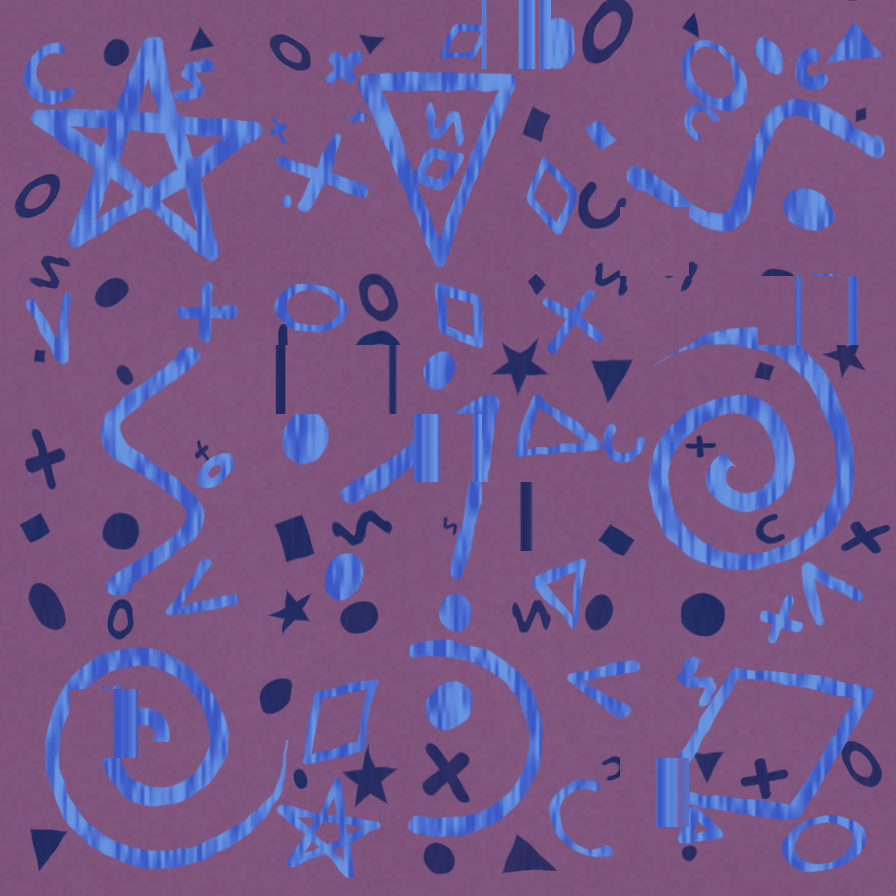
Reproduce this pattern procedurally as a three.js fragment shader.

```glsl
// Hand-drawn doodles scattered on a mauve ground: large and medium blue
// brush strokes with vertical streaks, and small dark cut-out shapes.
// Each layer is a jittered grid of distance shapes that avoids larger layers.
varying vec2 vUv;

#define BIG_GRID 3.0
#define BIG_WIDTH 0.0100
#define MID_GRID 7.0
#define MID_SIZE 0.054
#define MID_WIDTH 0.0062
#define SMALL_GRID 11.0
#define SMALL_SIZE 0.038
#define WOBBLE 0.018
#define SMEAR_GRID 13.0
#define SMEAR_SHARE 0.05
#define SOFTNESS 0.0015
#define TAU 6.28319

const vec3 GROUND = vec3(0.50, 0.33, 0.49);
const vec3 DEEP_BLUE = vec3(0.23, 0.34, 0.77);
const vec3 LIGHT_BLUE = vec3(0.41, 0.58, 0.88);
const vec3 NAVY = vec3(0.12, 0.17, 0.39);
const vec3 PLUM = vec3(0.21, 0.18, 0.38);

float hash(vec2 p) { return fract(sin(dot(p, vec2(127.1, 311.7))) * 43758.5453); }
vec2 hash2(vec2 p) { return vec2(hash(p + 3.7), hash(p + 17.3)); }

float noise(vec2 p) {
  vec2 i = floor(p), f = fract(p);
  f = f * f * (3.0 - 2.0 * f);
  return mix(mix(hash(i), hash(i + vec2(1.0, 0.0)), f.x),
             mix(hash(i + vec2(0.0, 1.0)), hash(i + 1.0), f.x), f.y);
}

vec2 direction(float a) { return vec2(cos(a), sin(a)); }
vec2 rotate(vec2 p, float a) { vec2 d = direction(a); return vec2(d.x * p.x - d.y * p.y, d.y * p.x + d.x * p.y); }

float segment(vec2 p, vec2 a, vec2 b) {
  vec2 ab = b - a;
  return length(p - a - ab * clamp(dot(p - a, ab) / dot(ab, ab), 0.0, 1.0));
}

// Closed line through the corners of a regular polygon; skip 2 gives a star
float outline(vec2 p, float sides, float skip) {
  float d = 9.0;
  for (int i = 0; i < 5; i++) {
    float k = float(i);
    if (k >= sides) break;
    d = min(d, segment(p, direction(TAU * k / sides), direction(TAU * (k + skip) / sides)));
  }
  return d;
}

float spiral(vec2 p) {
  float r = length(p), turn = fract(atan(p.y, p.x) / TAU);
  float n = clamp(floor(r / 0.46 - turn + 0.35), 0.0, 1.0);
  return abs(r - 0.46 * (n + turn + 0.15)) + 0.07 * smoothstep(1.85, 2.0, n + turn);
}

float wave(vec2 p) {
  float x = clamp(p.x, -1.0, 1.0), slope = 1.6 * cos(4.0 * x);
  return length(vec2(p.x - x, (p.y - 0.4 * sin(4.0 * x)) / sqrt(1.0 + slope * slope)));
}

float arc(vec2 p) {
  float a = clamp(atan(p.x, p.y), -1.9, 1.9);
  return length(p - 0.8 * vec2(sin(a), cos(a)));
}

// Centre lines of the brush marks, in a unit circle
float strokeMark(vec2 p, float kind) {
  if (kind < 0.5) return spiral(p);
  if (kind < 1.5) return outline(p * vec2(1.0, 1.3), 3.0, 1.0);
  if (kind < 2.5) return arc(p);
  if (kind < 3.5) return wave(p);
  if (kind < 4.5) return outline(p * vec2(1.0, 1.5), 4.0, 1.0);
  if (kind < 5.5) return segment(vec2(abs(p.x), p.y), vec2(0.0, -0.7), vec2(0.6, 0.8));
  if (kind < 6.5) return outline(p, 5.0, 2.0);
  if (kind < 7.5) return min(segment(p, vec2(-0.8, 0.0), vec2(0.8, 0.1)), segment(p, vec2(0.0, -0.8), vec2(0.1, 0.8)));
  if (kind < 8.5) return length(p * vec2(1.25, 1.0)) - 0.5;
  return abs(length(p * vec2(1.4, 1.0)) - 0.75);
}

// Filled cut-outs, in a unit circle
float solidMark(vec2 p, float kind) {
  float a = atan(p.y, p.x), r = length(p);
  if (kind < 1.5) return r - 0.75;
  if (kind < 3.5) {
    float sector = TAU / (kind < 2.5 ? 3.0 : 4.0);
    return r * cos(a - sector * floor(a / sector + 0.5)) - 0.55;
  }
  if (kind < 4.5) {
    vec2 q = r * direction(abs(mod(a, TAU / 5.0) - TAU / 10.0));
    return dot(q - vec2(0.45, 0.0), vec2(0.83, -0.55));
  }
  return strokeMark(p, kind < 5.5 ? 3.0 : kind < 6.5 ? 7.0 : kind < 7.5 ? 9.0 : 2.0) - 0.21;
}

vec2 nearCell(vec2 p, float grid, int i) {
  return floor(p * grid - 0.5) + vec2(mod(float(i), 2.0), floor(float(i) / 2.0));
}

float bigStrokes(vec2 p) {
  float d = 1.0;
  for (int i = 0; i < 4; i++) {
    vec2 cell = nearCell(p, BIG_GRID, i);
    float kind = mod(cell.x * 2.0 + cell.y * 3.0, 7.0);
    float size = kind < 0.5 ? 0.15 : 0.125;
    vec2 q = p - (cell + 0.5 + 0.12 * (hash2(cell) - 0.5)) / BIG_GRID;
    d = min(d, size * strokeMark(rotate(q / size, TAU * hash(cell)), kind));
  }
  return d - BIG_WIDTH * (0.7 + 0.5 * noise(p * 12.0));
}

float midStrokes(vec2 p) {
  float d = 1.0;
  for (int i = 0; i < 4; i++) {
    vec2 cell = nearCell(p, MID_GRID, i), seed = cell + 41.0;
    vec2 centre = (cell + 0.5 + 0.4 * (hash2(seed) - 0.5)) / MID_GRID;
    float size = min(MID_SIZE * (0.7 + 0.4 * hash(seed + 5.0)), bigStrokes(centre) - 0.008);
    if (size < 0.018) continue;
    vec2 q = rotate((p - centre) / size, TAU * hash(seed));
    d = min(d, size * strokeMark(q, 1.0 + floor(9.0 * hash(seed + 9.0))));
  }
  return d - MID_WIDTH * (0.6 + 0.7 * noise(p * 20.0));
}

void main() {
  // Some patches freeze the height, which drags shapes into straight bars
  vec2 p = vUv, patchCell = floor(p * SMEAR_GRID);
  if (hash(patchCell + 71.0) < SMEAR_SHARE) p.y = (patchCell.y + 0.5) / SMEAR_GRID;
  vec2 w = p + WOBBLE * (vec2(noise(p * 9.0), noise(p * 9.0 + 50.0)) - 0.5)
         + 0.003 * (vec2(noise(p * 70.0), noise(p * 70.0 + 30.0)) - 0.5);
  float blue = min(bigStrokes(w), midStrokes(w)), dark = 1.0;

  // Small shapes shrink to fit the space left by the strokes
  vec2 cell = floor(w * SMALL_GRID), seed = cell + 83.0;
  vec2 centre = (cell + 0.5 + 0.3 * (hash2(seed) - 0.5)) / SMALL_GRID;
  float room = min(bigStrokes(centre), midStrokes(centre)) - 0.003;
  float size = min(SMALL_SIZE * (0.7 + 0.35 * hash(seed + 5.0)), room);
  if (size > 0.009) {
    vec2 q = rotate((w - centre) / size, TAU * hash(seed)) * vec2(1.0 + 0.6 * hash(seed + 2.0), 1.0);
    float d = size * solidMark(q, floor(9.0 * hash(seed + 9.0)));
    if (hash(seed + 13.0) < 0.15) blue = min(blue, d); else dark = d;
  }

  // Dry-brush streaks in the blue, faint grain elsewhere
  float streak = 0.65 * noise(p * vec2(220.0, 36.0)) + 0.35 * noise(p * vec2(60.0, 9.0));
  vec3 paint = mix(DEEP_BLUE, LIGHT_BLUE, smoothstep(0.2, 0.8, streak));
  vec3 ink = mix(NAVY, PLUM, 0.6 * hash(seed + 21.0)) + 0.04 * (streak - 0.5);
  vec3 color = GROUND + 0.02 * (noise(vUv * 180.0) - 0.5) + 0.015 * (noise(vUv * 7.0) - 0.5);
  color = mix(ink, color, smoothstep(-SOFTNESS, SOFTNESS, dark));
  color = mix(paint, color, smoothstep(-SOFTNESS, SOFTNESS, blue));
  gl_FragColor = vec4(color, 1.0);
}
```
